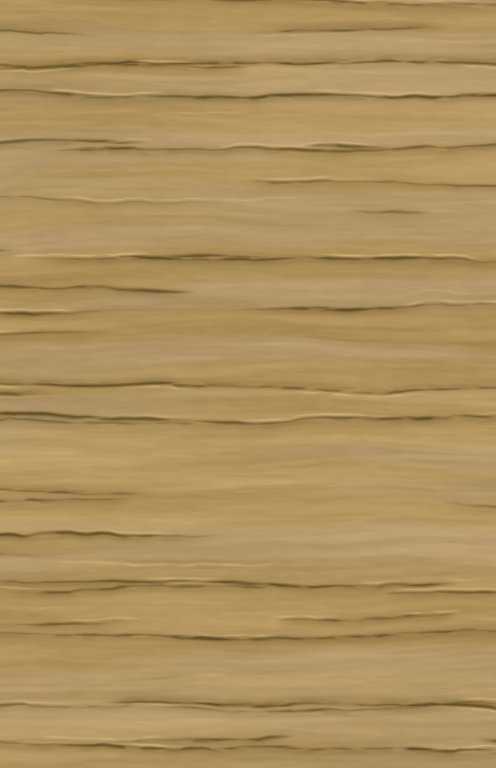
Give the GLSL for this texture, as a WebGL 1 fragment shader.

```glsl
precision highp float;

uniform vec2 u_resolution;

// Wood colours
const vec3 SHADE = vec3(0.625, 0.510, 0.305);
const vec3 HONEY = vec3(0.755, 0.630, 0.415);
const vec3 GREYED = vec3(0.745, 0.635, 0.470);
const vec3 DULL = vec3(0.640, 0.540, 0.370);
const vec3 OLIVE = vec3(0.530, 0.430, 0.240);
const vec3 PORE = vec3(0.370, 0.290, 0.140);
const vec3 PALE = vec3(0.840, 0.715, 0.510);

// Fibre frequencies, along and across the grain, per canvas height
const vec2 BROAD = vec2(1.3, 15.0);
const vec2 STREAK = vec2(3.5, 75.0);
const vec2 FIBRE = vec2(10.0, 190.0);
const vec2 FLECK = vec2(55.0, 290.0);

// Pore lines
const float LONG_ROWS = 14.5;
const float SHORT_ROWS = 19.0;
const float LINE_WIDTH = 0.0019;
const float HALO_WIDTH = 0.0065;
const float RIM_WIDTH = 0.0017;
const float RIM_OFFSET = 0.0045;
const float WANDER = 0.0045;
const float RAGGED = 0.0035;

float hash(vec2 p) {
  return fract(sin(dot(p, vec2(127.1, 311.7))) * 43758.545);
}

// Cellular noise with blended cell tones, 0 to 1
float cells(vec2 p) {
  vec2 base = floor(p);
  float total = 0.0;
  float weights = 0.0;
  for (int j = -1; j <= 1; j++) {
    for (int i = -1; i <= 1; i++) {
      vec2 cell = base + vec2(float(i), float(j));
      vec2 seed = cell + vec2(hash(cell), hash(cell + 41.3));
      vec2 d = p - seed;
      float w = exp(-5.0 * dot(d, d));
      total += w * hash(cell + 17.9);
      weights += w;
    }
  }
  return total / weights;
}

// Slow bending of a line along the grain
float wander(float x, float phase) {
  return sin(x * 6.0 + phase) + 0.5 * sin(x * 14.0 + phase * 2.3)
    + 0.25 * sin(x * 33.0 + phase * 4.1);
}

float ridge(float d, float width) {
  return exp(-d * d / (width * width));
}

// Broken lines in jittered rows: x = halo, y = dark core, z = pale rim
vec3 poreLines(vec2 p, float rows, float salt, float stretch, float gap) {
  vec3 marks = vec3(0.0);
  float row = floor(p.y * rows);
  for (int j = -1; j <= 1; j++) {
    float id = row + float(j);
    float rnd = hash(vec2(id, salt));
    float lane = id * 7.37 + salt;
    float centre = (id + 0.5 + 0.65 * (rnd - 0.5)) / rows;
    centre += WANDER * wander(p.x, rnd * 40.0);
    centre += RAGGED * (cells(vec2(p.x * 32.0, lane)) - 0.5);
    float d = p.y - centre;

    // Each line fades in and out along its length
    float run = cells(vec2(p.x * stretch, lane + 3.1));
    float present = smoothstep(gap, gap + 0.22, run);
    float swell = cells(vec2(p.x * 19.0, lane + 5.7));
    float side = rnd > 0.3 ? 1.0 : -1.0;
    float width = LINE_WIDTH * (0.55 + 0.9 * swell);
    float rim = smoothstep(0.38, 0.68, cells(vec2(p.x * 9.0, lane + 8.3)));

    float halo = ridge(d + side * 0.003, HALO_WIDTH) * present;
    float core = ridge(d, width) * present * (0.35 + 0.9 * swell);
    float edge = ridge(d - side * RIM_OFFSET, RIM_WIDTH) * rim;
    edge *= smoothstep(gap - 0.12, gap + 0.1, run);
    marks = max(marks, vec3(halo, core, edge));
  }
  return marks;
}

void main() {
  vec2 p = gl_FragCoord.xy / u_resolution.y;
  vec2 grain = p + vec2(0.0, 0.004 * wander(p.x, p.y * 5.0));

  // Fibres of the plain wood
  float broad = cells(grain * BROAD) - 0.5;
  float streak = cells(grain * STREAK + 11.0) - 0.5;
  float fibre = cells(grain * FIBRE + 23.0) - 0.5;
  float fleck = cells(p * FLECK + 37.0) - 0.5;
  float tone = 0.60 + 0.42 * broad + 0.45 * streak + 0.38 * fibre + 0.22 * fleck;
  vec3 colour = mix(SHADE, HONEY, clamp(tone, 0.0, 1.15));
  float grey = smoothstep(0.38, 0.8, cells(grain * vec2(2.0, 34.0) + 51.0));
  colour = mix(colour, mix(DULL, GREYED, clamp(tone, 0.0, 1.1)), 0.75 * grey);

  // Long and short pore lines, broken up by the flecks
  vec3 marks = poreLines(p, LONG_ROWS, 2.7, 2.6, 0.30);
  marks = max(marks, 0.85 * poreLines(p, SHORT_ROWS, 91.3, 5.0, 0.56));
  float grit = clamp(0.85 + 1.1 * fleck + 0.6 * fibre, 0.0, 1.0);
  colour = mix(colour, OLIVE, 0.55 * marks.x * grit);
  colour = mix(colour, PALE, 0.75 * marks.z * grit);
  colour = mix(colour, PORE, clamp(0.85 * marks.y * grit, 0.0, 0.9));

  gl_FragColor = vec4(colour, 1.0);
}
```
